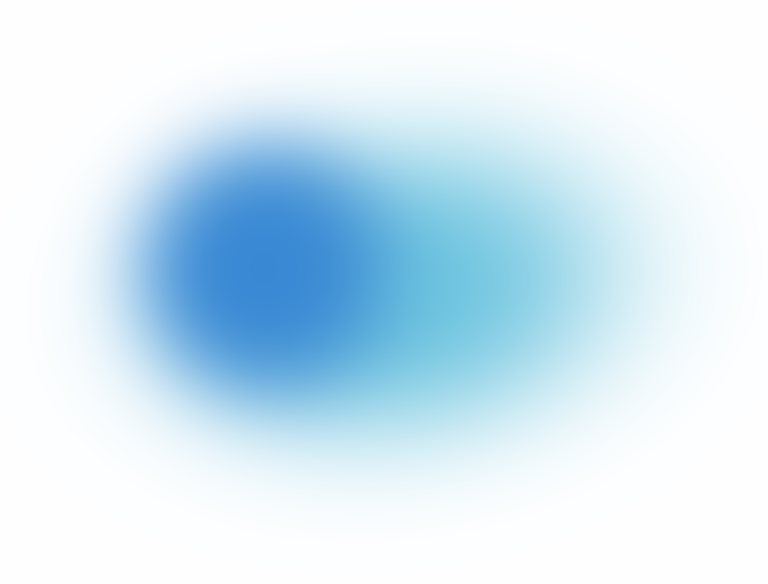
Reproduce this background procedurally as a WebGL 1 fragment shader.

```glsl
precision highp float;
// Soft blue disc over a wide, slightly tilted cyan glow on white.

uniform vec2 u_resolution;

// Positions and radii are in canvas heights, measured from the centre.
#define CYAN_CENTER vec2(0.019, 0.004)
#define CYAN_RADII  vec2(0.376, 0.256)
#define CYAN_TILT   0.13
#define CYAN_FALLOFF 2.75
#define BLUE_CENTER vec2(-0.206, 0.042)
#define BLUE_RADII  vec2(0.216, 0.218)
#define BLUE_FALLOFF 3.2
#define PAPER vec3(0.996, 0.998, 1.0)
#define CYAN  vec3(0.43, 0.77, 0.875)
#define BLUE  vec3(0.225, 0.535, 0.83)

// Rotates a point into the frame of a shape tilted by the angle.
vec2 untilt(vec2 p, float angle) {
    float c = cos(angle), s = sin(angle);
    return vec2(c * p.x + s * p.y, c * p.y - s * p.x);
}

// Blurred ellipse: higher falloff gives a flatter core and a steeper rim.
float softEllipse(vec2 p, vec2 radii, float falloff) {
    return exp(-pow(length(p / radii) + 1e-5, falloff));
}

void main() {
    vec2 p = (gl_FragCoord.xy - 0.5 * u_resolution) / u_resolution.y;

    // Coverage of each glow
    float cyan = softEllipse(untilt(p - CYAN_CENTER, CYAN_TILT), CYAN_RADII, CYAN_FALLOFF);
    float blue = softEllipse(p - BLUE_CENTER, BLUE_RADII, BLUE_FALLOFF);

    // Layers from back to front
    vec3 color = mix(PAPER, CYAN, cyan);
    color = mix(color, BLUE, blue);
    gl_FragColor = vec4(color, 1.0);
}
```
